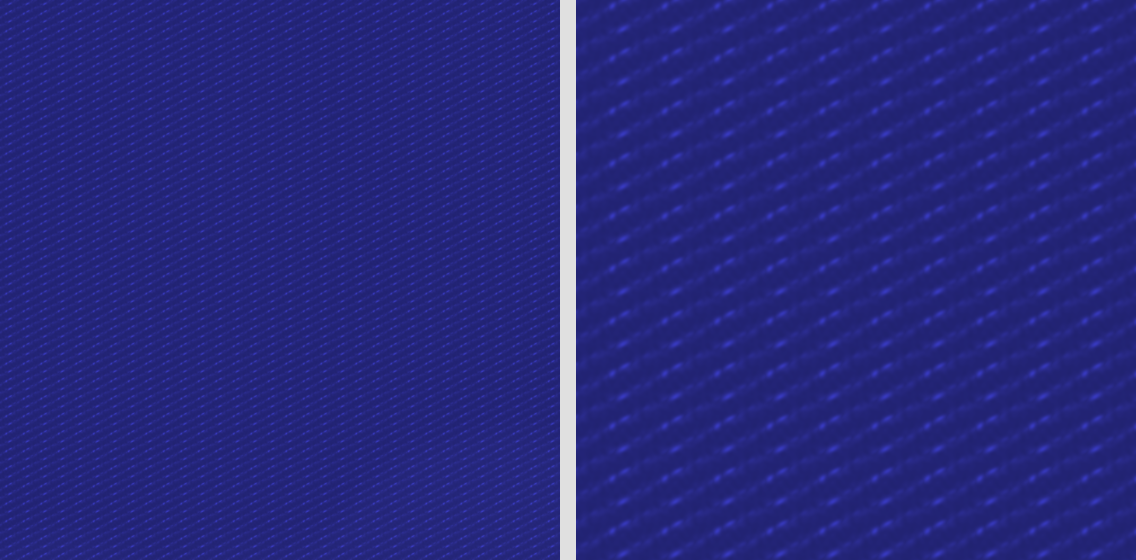
Left: the whole. Right: its middle third, enlarged.
This texture is drawn by a WebGL 1 fragment shader. Its source:

```glsl
precision highp float;
// Deep blue woven cloth: 32 x 32 repeats of bright flecks on slanted ribs.
uniform vec2 u_resolution;

float hash(vec2 p) {
  return fract(sin(dot(p, vec2(127.1, 311.7))) * 4375.85);
}

// Gradient at a lattice point, wrapped so the noise repeats every period cells
vec2 gradient(vec2 cell, float period) {
  float angle = 6.2832 * hash(mod(cell, period));
  return vec2(cos(angle), sin(angle));
}

float gradientNoise(vec2 p, float period) {
  vec2 i = floor(p), f = fract(p);
  vec2 u = f * f * (3.0 - 2.0 * f);
  vec2 e = vec2(1.0, 0.0);
  float a = dot(gradient(i, period), f);
  float b = dot(gradient(i + e.xy, period), f - e.xy);
  float c = dot(gradient(i + e.yx, period), f - e.yx);
  float d = dot(gradient(i + e.xx, period), f - e.xx);
  return mix(mix(a, b, u.x), mix(c, d, u.x), u.y);
}

// Soft fleck leaning along the ribs, wrapped across tile borders
float fleck(vec2 p, vec2 center, vec2 radius) {
  vec2 d = fract(p - center + 0.5) - 0.5;
  d.y -= 0.45 * d.x;
  d /= radius;
  return exp(-dot(d, d));
}

void main() {
  vec2 uv = gl_FragCoord.xy / u_resolution;
  vec2 tile = fract(uv * 32.0);

  // Two ribs per tile, rising one unit in two, with woven grain
  float rib = 0.5 + 0.5 * cos(6.2832 * (2.0 * tile.y - tile.x - 0.02));
  float grain = gradientNoise(tile * 8.0, 8.0);
  float body = clamp(0.1 + 0.55 * rib * rib + 0.55 * grain * (0.4 + rib), 0.0, 1.0);
  vec3 color = mix(vec3(0.131, 0.136, 0.448), vec3(0.162, 0.165, 0.535), body);

  // Faint flecks strung along the rib crests
  float shine = 0.0;
  for (int i = 0; i < 8; i++) {
    float n = float(i);
    float t = (n + 0.5 * hash(vec2(n, 3.0))) / 8.0;
    float jitter = 0.1 * (hash(vec2(n, 7.0)) - 0.5);
    vec2 center = vec2(2.0 * t, t + 0.02 + jitter);
    float strength = 0.12 + 0.28 * hash(vec2(n, 11.0));
    shine = max(shine, strength * fleck(tile, center, vec2(0.075, 0.045)));
  }

  // One bright dot and two bright dashes
  shine = max(shine, fleck(tile, vec2(0.36, 0.22), vec2(0.065, 0.06)));
  shine = max(shine, 0.9 * fleck(tile, vec2(0.60, 0.36), vec2(0.095, 0.05)));
  shine = max(shine, fleck(tile, vec2(0.56, 0.78), vec2(0.1, 0.055)));
  color = mix(color, vec3(0.215, 0.222, 0.74), shine);

  // Slightly faded cloth low down, reaching higher on the right
  float fadeTop = 0.04 + 0.19 * smoothstep(0.5, 0.78, uv.x)
    + 0.06 * gradientNoise(uv * 5.0, 64.0);
  float faded = 1.0 - smoothstep(fadeTop - 0.06, fadeTop + 0.03, uv.y);
  float mottle = gradientNoise(uv * 4.0 + 9.0, 64.0);
  color += vec3(0.008, 0.009, 0.016) * (faded + 0.3 * mottle);

  gl_FragColor = vec4(color, 1.0);
}
```
